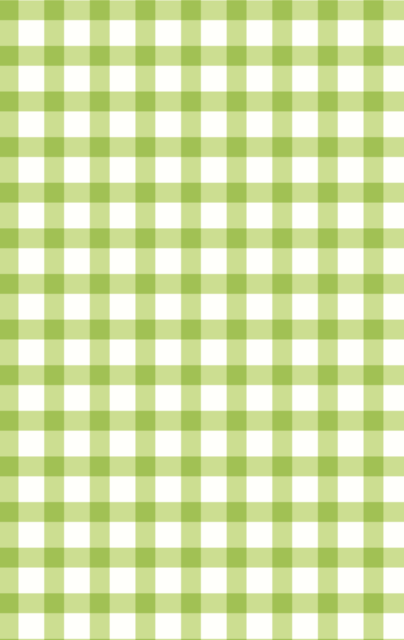
This pattern is drawn by a Shadertoy shader. Its source:

```glsl
#define REPEATS_DOWN 14.03
#define BAND_WIDTH 0.435
#define FIRST_CENTRE vec2(0.187, 0.224)
#define EDGE_SOFTNESS 0.022
#define WHITE_CLOTH vec3(1.0, 1.0, 0.985)
#define SINGLE_BAND vec3(0.80, 0.87, 0.57)
#define CROSSED_BAND vec3(0.63, 0.755, 0.33)

// Coverage of evenly spaced bands along each axis, one repeat per unit
vec2 bandCoverage(vec2 p, float softness) {
    vec2 fromCentre = abs(fract(p - FIRST_CENTRE + 0.5) - 0.5);
    vec2 edge = fromCentre - 0.5 * BAND_WIDTH;
    return 1.0 - smoothstep(-softness, softness, edge);
}

void mainImage(out vec4 fragColor, in vec2 fragCoord) {
    // Square repeats, counted from the top left corner
    float scale = REPEATS_DOWN / iResolution.y;
    vec2 p = vec2(fragCoord.x, iResolution.y - fragCoord.y) * scale;
    vec2 bands = bandCoverage(p, max(EDGE_SOFTNESS, 0.75 * scale));

    // Vertical bands, then horizontal bands that deepen where they cross
    vec3 betweenRows = mix(WHITE_CLOTH, SINGLE_BAND, bands.x);
    vec3 withinRows = mix(SINGLE_BAND, CROSSED_BAND, bands.x);
    fragColor = vec4(mix(betweenRows, withinRows, bands.y), 1.0);
}
```
